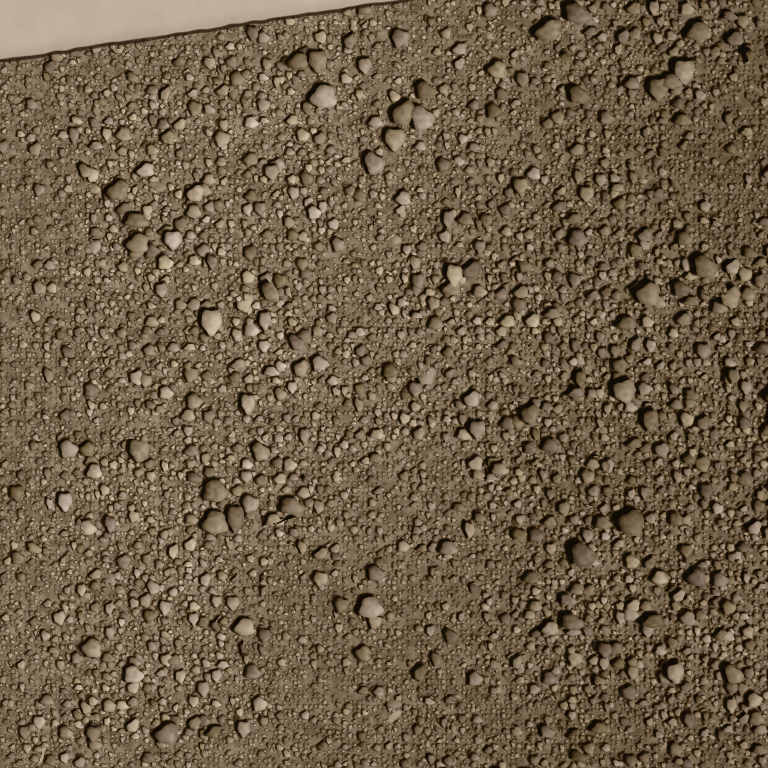
This texture is drawn by a three.js fragment shader. Its source:

```glsl
varying vec2 vUv;

const vec2 LIGHT_DIR = vec2(0.86, -0.5);
const float SHADOW_TONE = 0.05;
const float SOFT_EDGE = 0.0013;

float hash(vec2 p) {
  return fract(sin(dot(p, vec2(127.1, 311.7))) * 43758.5453);
}

float noise(vec2 p) {
  vec2 cell = floor(p);
  vec2 f = fract(p);
  f = f * f * (3.0 - 2.0 * f);
  float low = mix(hash(cell), hash(cell + vec2(1.0, 0.0)), f.x);
  float high = mix(hash(cell + vec2(0.0, 1.0)), hash(cell + vec2(1.0, 1.0)), f.x);
  return mix(low, high, f.y);
}

float fbm(vec2 p) {
  float sum = 0.0;
  float gain = 0.5;
  for (int i = 0; i < 4; i++) {
    sum += gain * noise(p);
    p = p * 2.03 + 17.3;
    gain *= 0.5;
  }
  return sum / 0.94;
}

// Lumpy ellipse: 0 at the centre, 1 on the outline
float stoneRadius(vec2 v, float angle, float aspect, float size) {
  float c = cos(angle);
  float s = sin(angle);
  v = vec2(c * v.x + s * v.y, (c * v.y - s * v.x) / aspect) / size;
  float a = atan(v.y, v.x + 0.0001);
  float lumps = 0.1 * sin(3.0 * a + angle * 5.0) + 0.06 * sin(5.0 * a + angle * 9.0);
  return length(v) * (1.0 + lumps);
}

// One layer of stones over a ground of (tone, warmth)
vec2 scatterStones(vec2 ground, vec2 p, float cells, float density, float shadowLength, float shadowDepth) {
  vec2 q = p * cells;
  float soft = SOFT_EDGE * cells;
  float shade = 0.0;
  float cover = 0.0;
  vec2 stone = ground;
  for (int j = -1; j <= 1; j++) {
    for (int i = -1; i <= 1; i++) {
      vec2 cell = floor(q) + vec2(float(i), float(j));
      vec2 key = cell + cells;
      if (hash(key + 3.1) > density) continue;
      vec2 centre = cell + 0.2 + 0.6 * vec2(hash(key), hash(key + 7.7));
      float sizeRnd = hash(key + 13.3);
      float size = mix(0.27, 0.54, sizeRnd * sizeRnd);
      float angle = 6.283 * hash(key + 21.9);
      float aspect = mix(0.6, 1.0, hash(key + 33.7));
      vec2 v = q - centre;

      // Shadow falls away from the light
      float shadowR = stoneRadius(v + LIGHT_DIR * size * shadowLength, angle, aspect, size * 1.04);
      shade = max(shade, 1.0 - smoothstep(-soft, soft + 0.06, (shadowR - 1.0) * size));

      // Lit dome with a dim rim
      float r = stoneRadius(v, angle, aspect, size);
      float mask = 1.0 - smoothstep(-soft, soft, (r - 1.0) * size);
      float tone = mix(0.45, 0.69, hash(key + 41.3));
      tone += 0.15 * dot(v / size, LIGHT_DIR) - 0.13 * smoothstep(0.55, 1.1, r);
      tone += 0.12 * (noise(p * 210.0 + key) - 0.5);
      vec2 face = vec2(tone, hash(key + 57.1) - 0.5);
      stone = mix(stone, face, mask);
      cover = max(cover, mask);
    }
  }
  ground.x = mix(ground.x, SHADOW_TONE, shade * shadowDepth);
  return mix(ground, stone, cover);
}

// Brown grey scale: green and blue fall behind red
vec3 earthColor(vec2 surface) {
  float tone = clamp(surface.x, 0.03, 0.9);
  vec3 drop = vec3(0.0, 0.068, 0.158 + 0.05 * surface.y);
  return max(tone - drop * min(1.0, tone / 0.22), 0.0);
}

void main() {
  vec2 p = vUv;
  float patches = fbm(p * 5.0 + 4.0);
  float coarse = smoothstep(0.28, 0.68, patches + 0.12 * cos(p.x * 9.0 - 1.5));
  float relief = smoothstep(0.2, 1.0, p.x + 0.25 * (0.5 - p.y));
  float reach = mix(0.32, 0.62, relief);

  // Sandy ground, then stones from fine to large
  vec2 surface = vec2(0.35 + 0.3 * fbm(p * 130.0), 0.0);
  surface = scatterStones(surface, p, 155.0, 0.8, reach, 0.6);
  surface = scatterStones(surface, p, 92.0, mix(0.4, 0.72, coarse), reach, 0.8);
  surface = scatterStones(surface, p, 54.0, mix(0.12, 0.55, coarse), reach, 0.9);
  surface = scatterStones(surface, p, 30.0, mix(0.04, 0.26, coarse), reach, 0.95);
  surface.x *= mix(1.05, 0.91, relief) + 0.18 * (patches - 0.5);
  vec3 color = earthColor(surface);

  // Pale slab in the upper left corner with a dark seam
  float edge = p.y - 0.921 - 0.152 * p.x + 0.003 * (noise(p * 70.0) - 0.5);
  float slabTone = 0.70 + 0.05 * (fbm(p * 35.0) - 0.5) + 0.05 * smoothstep(0.0, 0.02, edge);
  vec3 slab = earthColor(vec2(slabTone, -0.3));
  color = mix(color, slab, smoothstep(-0.001, 0.0015, edge));
  float seam = 1.0 - smoothstep(0.001, 0.0035, abs(edge + 0.001));
  color = mix(color, earthColor(vec2(0.16, 0.0)), 0.8 * seam);

  gl_FragColor = vec4(color, 1.0);
}
```
